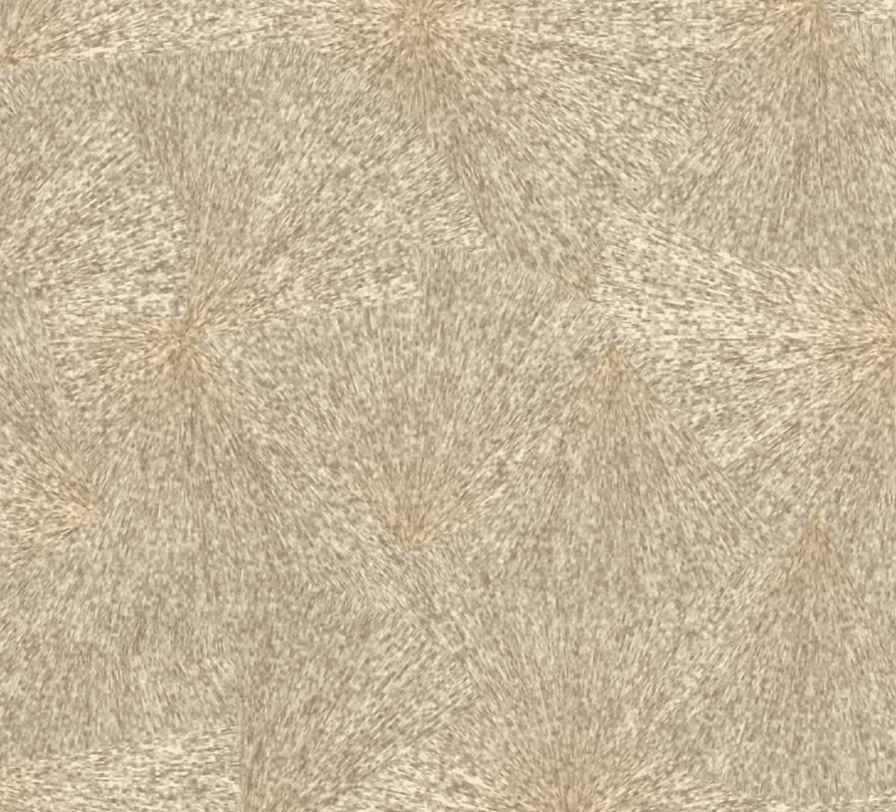
This pattern is drawn by a Shadertoy shader. Its source:

```glsl
const float TAU = 6.28319;
const int COLUMNS = 4;
const int FANS = 16;
const vec3 SHADE = vec3(0.60, 0.54, 0.44);
const vec3 CREAM = vec3(0.95, 0.91, 0.81);
const vec3 WARM_TINT = vec3(1.0, 0.95, 0.88);

float hash(vec2 p) {
    vec3 q = fract(vec3(p.xyx) * 0.1031);
    q += dot(q, q.yzx + 33.33);
    return fract((q.x + q.y) * q.z);
}

// Value noise that wraps along x after the given period
float noise(vec2 p, float period, float seed) {
    vec2 cell = floor(p);
    vec2 f = fract(p);
    f = f * f * (3.0 - 2.0 * f);
    float x0 = mod(cell.x, period) + seed * 17.0;
    float x1 = mod(cell.x + 1.0, period) + seed * 17.0;
    float low = mix(hash(vec2(x0, cell.y)), hash(vec2(x1, cell.y)), f.x);
    float high = mix(hash(vec2(x0, cell.y + 1.0)), hash(vec2(x1, cell.y + 1.0)), f.x);
    return mix(low, high, f.y);
}

// Dashed rays of near constant width: the ray count doubles with the radius
float rayDashes(float turn, float radius, float frequency, float seed) {
    float level = max(log2(2100.0 * radius), 3.0);
    float count = exp2(floor(level));
    float blend = smoothstep(0.1, 0.9, fract(level));
    float along = radius * frequency;
    float coarse = noise(vec2(turn * count, along), count, seed) - 0.5;
    float fine = noise(vec2(turn * count * 2.0, along), count * 2.0, seed) - 0.5;
    return mix(coarse, fine, blend) / length(vec2(blend, 1.0 - blend));
}

// Staggered and jittered centre of a fan
vec2 fanCentre(int index) {
    vec2 cell = vec2(index % COLUMNS, index / COLUMNS);
    vec2 jitter = vec2(hash(cell + 3.7), hash(cell + 41.3)) - 0.5;
    cell.x += 0.5 * mod(cell.y, 2.0) - 0.35;
    return (cell + 0.4 * jitter) * vec2(0.44, 0.33) - vec2(0.0, 0.02);
}

// Coverage of a wedge with a slightly ragged rim
float wedgeMask(vec2 d, float reach, float heading, float halfAngle, float seed) {
    float radius = length(d);
    float turn = fract(atan(d.y, d.x) / TAU);
    float ragged = 0.014 * (noise(vec2(turn * 256.0, 0.5), 256.0, seed) - 0.5);
    float rim = smoothstep(0.004, -0.004, radius - reach + ragged);
    float offset = abs(fract(turn - heading + 0.5) - 0.5) * TAU;
    float side = (offset - halfAngle) * radius;
    return rim * smoothstep(0.004, -0.004, side);
}

// Rays lie lighter and crisper the closer they run to the horizontal
vec3 fanColour(vec2 d, float grain, float seed) {
    float radius = length(d);
    float turn = fract(atan(d.y, d.x) / TAU);
    float level = d.x * d.x / max(dot(d, d), 0.00001);
    float streak = noise(vec2(turn * 56.0, radius * 5.0), 56.0, seed + 9.0) - 0.5;
    float tone = 0.455 + 0.13 * level + 0.13 * streak;
    tone += 0.05 * (hash(vec2(seed, 8.0)) - 0.5);
    float contrast = mix(0.82, 1.18, level);
    float dashes = rayDashes(turn, radius, 175.0, seed);
    float lines = rayDashes(turn, radius, 28.0, seed + 5.0);
    float relief = 0.78 * dashes + 0.38 * lines + 0.36 * grain;
    vec3 colour = mix(SHADE, CREAM, clamp(tone + contrast * relief, -0.02, 1.04));
    return colour * mix(vec3(1.0), WARM_TINT, exp(-radius / 0.1));
}

void mainImage(out vec4 fragColor, in vec2 fragCoord) {
    vec2 p = fragCoord / iResolution.y;
    float grain = noise(p * 330.0, 4096.0, 2.0) - 0.5;
    vec3 colour = mix(SHADE, CREAM, 0.5 + grain);

    // Whole discs first, then narrower wedges over them
    for (int i = 0; i < 2 * FANS; i++) {
        float seed = float(i) + 1.0;
        bool isDisc = i < FANS;
        vec2 d = p - fanCentre((i * 7) % FANS);
        float size = hash(vec2(seed, 2.0));
        float reach = isDisc ? mix(0.34, 0.42, size) : mix(0.27, 0.39, size);
        if (i == 0) reach = 2.0;
        float halfAngle = isDisc ? 4.0 : mix(0.45, 1.0, hash(vec2(seed, 4.0)));
        float heading = hash(vec2(seed, 6.0));
        if (length(d) < reach + 0.02) {
            float mask = wedgeMask(d, reach, heading, halfAngle, seed);
            if (mask > 0.0) colour = mix(colour, fanColour(d, grain, seed), mask);
        }
    }
    fragColor = vec4(colour, 1.0);
}
```
